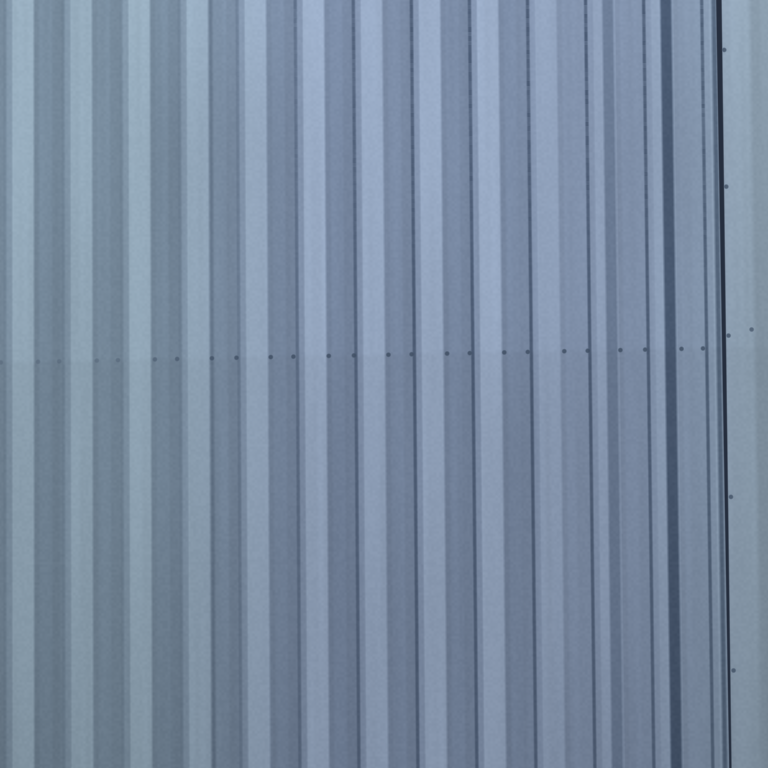
Write a WebGL 2 fragment shader that draws this texture.

```glsl
#version 300 es
precision highp float;
// Blue-grey ribbed metal cladding: twelve vertical ribs that lean slightly,
// with shadow lines, a row of screws along a seam and a paler end panel.
// Each rib is a set of soft bands in a repeated phase, varied by column.

uniform vec2 u_resolution;
out vec4 fragColor;

const float PITCH = 0.0756;       // width of one rib and pan
const float FIRST_RIB = 0.013;    // left edge of the first rib
const float LEAN = 0.016;         // sideways spread toward the bottom
const float WALL_END = 0.936;     // corner before the end panel
const float SCREW_SIZE = 0.0028;
const vec2 SCREW_PHASE = vec2(0.46, 0.86);

const vec3 PAN = vec3(0.455, 0.520, 0.600);
const vec3 RIB = vec3(0.565, 0.635, 0.712);
const vec3 SLOPE = vec3(0.500, 0.565, 0.645);
const vec3 SHADOW = vec3(0.250, 0.310, 0.390);
const vec3 CORNER = vec3(0.100, 0.130, 0.190);
const vec3 END_PANEL = vec3(0.545, 0.610, 0.680);

float hash(vec2 p) {
  p = fract(p * vec2(0.1031, 0.1137));
  p += dot(p, p.yx + 33.33);
  return fract((p.x + p.y) * p.x * 97.3);
}

float noise(vec2 p) {
  vec2 i = floor(p), f = fract(p);
  f = f * f * (3.0 - 2.0 * f);
  vec2 e = vec2(1.0, 0.0);
  return mix(mix(hash(i), hash(i + e), f.x),
             mix(hash(i + e.yx), hash(i + e.xx), f.x), f.y);
}

// Soft-edged strip from a to b
float band(float x, float a, float b, float soft) {
  return smoothstep(a - soft, a + soft, x) - smoothstep(b - soft, b + soft, x);
}

float spot(vec2 p, vec2 centre, float radius, float soft) {
  return 1.0 - smoothstep(radius - soft, radius + soft, length(p - centre));
}

// Ribs, pans and shadow lines of the main wall
vec3 cladding(float x, float y, float pixel) {
  float cell = (x - FIRST_RIB) / PITCH;
  float column = floor(cell), phase = fract(cell);
  float soft = max(0.03, pixel / PITCH);
  float right = smoothstep(0.60, 0.76, x);
  float vary = hash(vec2(column + 7.0, 3.0)) - 0.5;

  vec3 pan = mix(PAN, SLOPE, 0.65 * right) + 0.015 * vary;
  vec3 rib = mix(RIB, SLOPE, 0.45 * right) - 0.015 * vary;
  vec3 color = mix(pan, rib, band(phase, 0.03, 0.41, soft));
  color = mix(color, SLOPE, 0.7 * (band(phase, 0.94, 1.1, soft)
                                 + band(phase, -0.1, 0.03, soft)));
  color *= 1.0 - 0.035 * band(phase, 0.41, 0.50, soft);
  color *= 1.0 - 0.04 * band(phase, 0.72, 0.92, soft) * (1.0 - right);

  // Shadow line beside each rib, grainy near the top
  float depth = smoothstep(0.20, 0.56, x) * mix(0.75, 1.0, y);
  float grain = 1.0 - 0.35 * smoothstep(0.55, 0.9, y) * hash(floor(vec2(column, y * 170.0)));
  float line = band(phase, 0.885, 0.94, soft * 0.7);
  color = mix(color, SHADOW, line * (0.08 + 0.80 * depth * grain));

  // Rib sides that turn away near the corner
  float turned = step(9.5, column) * step(column, 11.5);
  float darkness = mix(0.48, 0.92, step(10.5, column));
  color = mix(color, SHADOW, turned * darkness * band(phase, 0.20, 0.39, soft));
  float doubled = step(11.5, column) * band(phase, 0.08, 0.16, soft);
  color = mix(color, SHADOW, 0.75 * doubled);
  float crease = step(2.5, column) * step(column, 3.5) * band(phase, 0.43, 0.48, soft);
  return mix(color, SHADOW, 0.3 * crease);
}

void main() {
  vec2 uv = gl_FragCoord.xy / u_resolution;
  float pixel = 1.0 / min(u_resolution.x, u_resolution.y);
  float x = uv.x / (1.0 + LEAN * (1.0 - uv.y));
  vec2 p = vec2(x, uv.y);

  // Main wall and the panel past the corner
  vec3 color = cladding(x, uv.y, pixel);
  vec3 panel = END_PANEL * (1.0 - 0.07 * smoothstep(0.970, 0.980, x));
  color = mix(color, panel, smoothstep(-pixel, pixel, x - WALL_END));

  // Overlap seam and daylight falling from above
  float seam = 0.528 + 0.020 * uv.x;
  float above = smoothstep(seam - 0.004, seam + 0.004, uv.y);
  color *= mix(0.91, 1.06, uv.y) + 0.025 * above;
  color *= mix(vec3(0.98, 1.0, 0.98), vec3(1.0, 0.995, 1.025), band(x, 0.3, 0.93, 0.15));

  // Long streaks, broad stains and fine grain
  color *= 1.0 + 0.035 * (noise(vec2(x * 150.0, uv.y * 3.0)) - 0.5);
  color *= 1.0 + 0.040 * (noise(uv * vec2(9.0, 5.0)) - 0.5);
  color += 0.022 * (noise(uv * 300.0) - 0.5);

  // Dark corner, narrower toward the bottom
  float halfWidth = mix(0.0015, 0.0036, uv.y);
  float corner = band(x, WALL_END - halfWidth, WALL_END + halfWidth, max(0.001, pixel));
  color = mix(color, CORNER, 0.9 * corner);

  // A pair of screws in every pan, faint at the left
  float column = floor((x - FIRST_RIB) / PITCH);
  float soft = max(0.0012, pixel);
  for (int i = 0; i < 2; i++) {
    float jitter = 0.05 * (hash(vec2(column + 2.0, float(i) + 5.0)) - 0.5);
    float screwX = FIRST_RIB + (column + SCREW_PHASE[i] + jitter) * PITCH;
    float strength = mix(0.30, 0.85, smoothstep(0.1, 0.35, x)) * step(x, WALL_END);
    color = mix(color, SHADOW, strength * spot(p, vec2(screwX, seam), SCREW_SIZE, soft));
  }

  // Screws down the corner and one further along the end panel
  for (int i = 0; i < 5; i++) {
    float n = float(i);
    vec2 centre = vec2(WALL_END + 0.006, 0.935 - 0.170 * n - 0.008 * n * n);
    color = mix(color, SHADOW, 0.8 * spot(p, centre, SCREW_SIZE, soft));
  }
  color = mix(color, SHADOW, 0.7 * spot(p, vec2(0.972, 0.571), SCREW_SIZE, soft));
  fragColor = vec4(color, 1.0);
}
```
